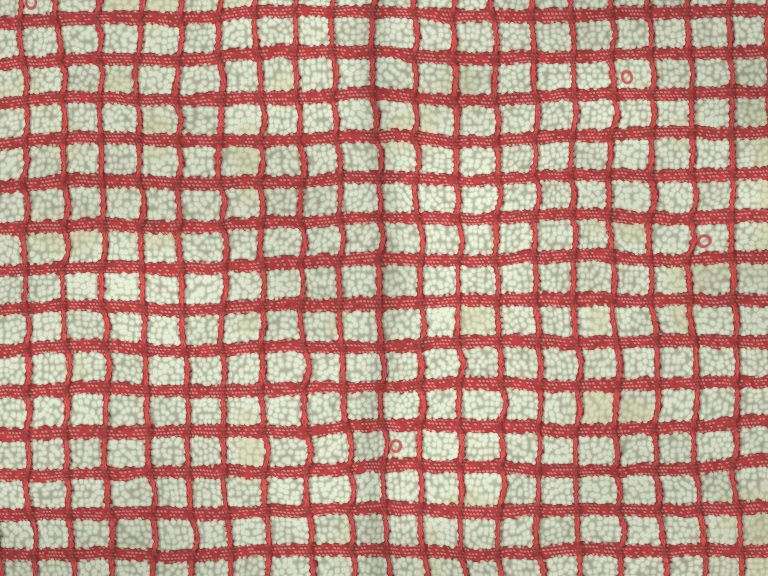
This texture is drawn by a Shadertoy shader. Its source:

```glsl
const vec2 REPEATS = vec2(19.6, 13.9);   // cells across and down
const vec2 PHASE = vec2(0.16, -0.45);
const vec2 TILT = vec2(0.33, -0.24);     // drift of columns and rows, in cells
const float BAND_HALF = 0.15;            // half widths, in cells
const float CORD_HALF = 0.068;
const float CORNER = 0.10;
const float LOOPS = 7.0;                 // terry loops per cell
const vec2 WEAVE = vec2(11.0, 12.0);     // woven specks per cell
const float WARP = 0.26;
const float BOW = 0.13;

const vec3 PILE_LIGHT = vec3(0.86, 0.89, 0.80);
const vec3 PILE_SHADE = vec3(0.61, 0.61, 0.52);
const vec3 STAIN = vec3(0.80, 0.78, 0.60);
const vec3 RED = vec3(0.76, 0.27, 0.27);
const vec3 RED_DARK = vec3(0.52, 0.23, 0.22);
const vec3 RED_BRIGHT = vec3(0.82, 0.31, 0.30);
const vec3 SPECK = vec3(0.80, 0.60, 0.56);

float hash(vec2 p) {
    vec3 q = fract(p.xyx * vec3(0.1031, 0.1030, 0.0973));
    q += dot(q, q.yzx + 33.33);
    return fract((q.x + q.y) * q.z);
}

vec2 hash2(vec2 p) { return vec2(hash(p), hash(p + 57.3)); }

float noise(vec2 p) {
    vec2 i = floor(p), f = fract(p);
    f = f * f * (3.0 - 2.0 * f);
    return mix(mix(hash(i), hash(i + vec2(1, 0)), f.x),
               mix(hash(i + vec2(0, 1)), hash(i + vec2(1, 1)), f.x), f.y);
}

// Rounded loop heights: 1 at a loop centre, 0 in the gaps
float terry(vec2 p) {
    vec2 cell = floor(p);
    float nearest = 4.0;
    for (int j = -1; j <= 1; j++)
    for (int i = -1; i <= 1; i++) {
        vec2 c = cell + vec2(i, j);
        vec2 d = c + 0.5 + 0.75 * (hash2(c) - 0.5) - p;
        nearest = min(nearest, dot(d, d));
    }
    return 1.0 - smoothstep(0.12, 0.8, sqrt(nearest));
}

// Red ground with staggered pale stitches
vec3 weave(vec2 q, float side) {
    vec2 w = q * WEAVE;
    w.x += 0.5 * mod(floor(w.y), 2.0);
    vec2 id = floor(w), d = fract(w) - 0.5;
    d.x += 0.35 * d.y;
    float stitch = 1.0 - smoothstep(0.15, 0.5, length(d * vec2(0.9, 1.1)));
    stitch *= step(0.35, hash(id + 9.0));
    vec3 col = mix(RED_DARK, RED, 0.35 + 0.65 * noise(q * 9.0));
    col = mix(col, SPECK, 0.75 * stitch);
    return mix(col, RED_DARK, 0.6 * smoothstep(0.03, 0.19, side));
}

void mainImage(out vec4 fragColor, in vec2 fragCoord) {
    vec2 uv = fragCoord / iResolution.xy;
    float aa = REPEATS.y / iResolution.y;

    // Tilted grid, pulled out of true
    vec2 q = uv * REPEATS + PHASE + TILT * uv.yx;
    q += WARP * (vec2(noise(q * 0.45), noise(q * 0.4 + 31.0)) - 0.5);
    q += 0.07 * (vec2(noise(q * 2.3 + 7.0), noise(q * 2.1 + 19.0)) - 0.5);

    // Signed offsets to the nearest cord and band
    vec2 line = floor(q + 0.5);
    vec2 edge = vec2(line.x, floor(q.y));
    float bow = BOW * (hash(edge + 3.0) * 1.3 - 0.15) * sin(3.14159 * fract(q.y));
    float fray = noise(q * 14.0) - 0.5;
    vec2 off = q - line - vec2(bow - 0.03, 0.0);
    off.x += 0.035 * fray;

    // Pile block with a ragged, rounded outline
    float loops = terry(q * LOOPS);
    vec2 inset = abs(off) - vec2(CORD_HALF, BAND_HALF);
    float block = CORNER - length(max(CORNER - inset, 0.0));
    block += 0.07 * (loops - 0.55) + 0.03 * fray;
    float pileMask = smoothstep(-aa, aa, block);

    float clump = noise(q * 3.2 + 40.0);
    float light = 0.2 + 0.75 * loops + 0.3 * (clump - 0.5);
    light += 0.2 * (hash(floor(q) + 70.0) - 0.5);
    light *= mix(0.55, 1.0, smoothstep(0.0, 0.1, block));
    vec3 pile = mix(PILE_SHADE, PILE_LIGHT, clamp(light + 0.08, 0.0, 1.0));
    pile = mix(pile, STAIN, 0.4 * smoothstep(0.68, 0.9, noise(q * 0.9 + 80.0)));
    vec3 col = mix(weave(q, off.y), pile, pileMask);

    // Cord of two twisted strands, with a shadow on its right
    float twist = 0.028 * sin(q.y * 19.0 + 6.28 * hash(edge));
    float strand = min(abs(off.x - twist), abs(off.x + twist));
    float cord = 1.0 - smoothstep(0.045 - aa, 0.045 + aa, strand);
    float shadow = 1.0 - smoothstep(0.03, 0.12, abs(off.x - 0.05));
    col *= 1.0 - 0.25 * shadow;
    vec3 thread = mix(RED_BRIGHT, RED_DARK, smoothstep(0.008, 0.055, strand));
    thread *= 0.9 + 0.25 * noise(q * vec2(30.0, 12.0));
    col = mix(col, thread, cord * mix(0.45, 0.95, smoothstep(0.08, 0.2, abs(off.y))));

    // Dark knots at the crossings
    col = mix(col, RED_DARK, 0.4 * (1.0 - smoothstep(0.04, 0.18, length(off + vec2(0.0, 0.04)))));

    // Rare pulled loops of thread
    float ring = abs(length(fract(q) - vec2(0.35, 0.45)) - 0.14);
    float pulled = step(0.987, hash(floor(q) + 21.0));
    col = mix(col, RED, 0.8 * pulled * (1.0 - smoothstep(0.015, 0.015 + 2.0 * aa, ring)));

    // Soft folds, a vertical crease and dimmer corners
    float crease = exp(-pow((uv.x - 0.495 + 0.01 * sin(uv.y * 9.0)) * 55.0, 2.0));
    float folds = 0.93 + 0.14 * noise(uv * vec2(5.0, 6.0) + 11.0);
    float corners = 1.03 - 0.22 * dot(uv - 0.5, uv - 0.5);
    col *= folds * corners * (1.0 - 0.12 * crease);
    fragColor = vec4(clamp(col, 0.0, 1.0), 1.0);
}
```
